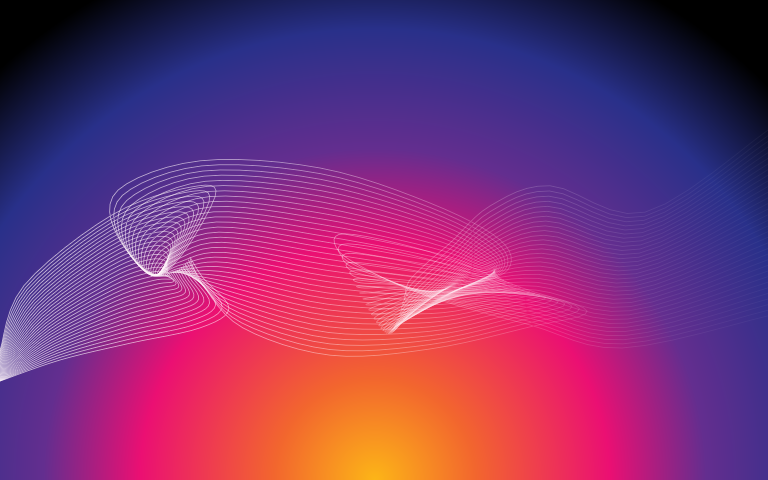
This background is drawn by a WebGL 2 fragment shader. Its source:

```glsl
#version 300 es
precision highp float;
// A sunset-like radial glow rising from the bottom edge, crossed by a twisted
// ribbon of fine pale threads. Each thread is a Catmull-Rom spline whose knots
// are blended quadratically through three guide curves of the ribbon.
uniform vec2 u_resolution;
out vec4 outColor;

const float ASPECT = 1.6;
const int KNOTS = 22;
const int THREADS = 34;
const int STEPS = 6;
const float THREAD_WIDTH = 0.0016;
const float SPAN_MARGIN = 0.025;
const vec2 RIBBON_Y = vec2(0.2, 0.74);
const float OPACITY_LEFT = 0.95;
const float OPACITY_RIGHT = 0.06;

const vec2 GLOW_CENTER = vec2(0.781, 0.0);
const vec3 YELLOW = vec3(0.99, 0.71, 0.09);
const vec3 ORANGE = vec3(0.95, 0.40, 0.18);
const vec3 PINK   = vec3(0.92, 0.06, 0.45);
const vec3 PURPLE = vec3(0.39, 0.18, 0.56);
const vec3 BLUE   = vec3(0.16, 0.19, 0.54);
const vec3 BLACK  = vec3(0.0);
const vec3 THREAD_COLOR = vec3(1.0, 0.96, 0.98);

// Knots of the guide curves, in units of the canvas height
const vec2 UPPER[KNOTS] = vec2[KNOTS](
    vec2(0.0, 0.27), vec2(0.05, 0.405), vec2(0.233, 0.552), vec2(0.396, 0.61), vec2(0.448, 0.59),
    vec2(0.338, 0.429), vec2(0.244, 0.51), vec2(0.246, 0.604), vec2(0.417, 0.665), vec2(0.667, 0.65),
    vec2(0.896, 0.577), vec2(1.042, 0.5), vec2(1.058, 0.438), vec2(0.969, 0.402), vec2(0.858, 0.381),
    vec2(0.85, 0.41), vec2(0.885, 0.448), vec2(0.938, 0.494), vec2(1.021, 0.571), vec2(1.146, 0.613),
    vec2(1.344, 0.558), vec2(1.6, 0.729));
const vec2 MIDDLE[KNOTS] = vec2[KNOTS](
    vec2(0.0, 0.225), vec2(0.094, 0.329), vec2(0.233, 0.417), vec2(0.313, 0.446), vec2(0.348, 0.442),
    vec2(0.338, 0.425), vec2(0.331, 0.433), vec2(0.367, 0.463), vec2(0.463, 0.49), vec2(0.677, 0.455),
    vec2(0.896, 0.425), vec2(0.99, 0.417), vec2(1.046, 0.417), vec2(0.948, 0.385), vec2(0.833, 0.329),
    vec2(0.8, 0.31), vec2(0.833, 0.34), vec2(0.917, 0.392), vec2(0.99, 0.423), vec2(1.125, 0.45),
    vec2(1.323, 0.417), vec2(1.6, 0.535));
const vec2 LOWER[KNOTS] = vec2[KNOTS](
    vec2(0.0, 0.206), vec2(0.125, 0.25), vec2(0.271, 0.285), vec2(0.417, 0.317), vec2(0.477, 0.358),
    vec2(0.423, 0.421), vec2(0.396, 0.463), vec2(0.423, 0.406), vec2(0.506, 0.317), vec2(0.688, 0.26),
    vec2(0.896, 0.273), vec2(1.104, 0.319), vec2(1.223, 0.352), vec2(1.083, 0.402), vec2(0.896, 0.475),
    vec2(0.719, 0.513), vec2(0.704, 0.479), vec2(0.775, 0.433), vec2(0.896, 0.381), vec2(1.104, 0.323),
    vec2(1.296, 0.275), vec2(1.6, 0.342));

vec3 glow(float r) {
    vec3 c = mix(YELLOW, ORANGE, clamp(r / 0.21, 0.0, 1.0));
    c = mix(c, PINK, clamp((r - 0.21) / 0.28, 0.0, 1.0));
    c = mix(c, PURPLE, clamp((r - 0.49) / 0.2, 0.0, 1.0));
    c = mix(c, BLUE, clamp((r - 0.69) / 0.25, 0.0, 1.0));
    return mix(c, BLACK, clamp((r - 0.94) / 0.22, 0.0, 1.0));
}

// Quadratic across the ribbon at one knot: multiply by (1, t, t * t)
mat3x2 crossCurve(int i) {
    int k = min(i, KNOTS - 1);
    vec2 u = UPPER[k], m = MIDDLE[k], l = LOWER[k];
    return mat3x2(u, 4.0 * m - 3.0 * u - l, 2.0 * (u + l) - 4.0 * m);
}

float segmentDistance(vec2 p, vec2 a, vec2 b) {
    vec2 ab = b - a;
    float h = clamp(dot(p - a, ab) / max(dot(ab, ab), 1e-8), 0.0, 1.0);
    return length(p - a - ab * h);
}

// Distance to the spline span from b to c; far spans are skipped
float spanDistance(vec2 p, vec2 a, vec2 b, vec2 c, vec2 d) {
    vec2 outside = abs(p - 0.5 * (b + c)) - 0.5 * abs(c - b);
    if (max(outside.x, outside.y) > SPAN_MARGIN) return 1.0;
    vec2 k1 = 0.5 * (c - a), k2 = a - 2.5 * b + 2.0 * c - 0.5 * d;
    vec2 k3 = 1.5 * (b - c) + 0.5 * (d - a), from = b;
    float nearest = 1.0;
    for (int s = 1; s <= STEPS; s++) {
        float t = float(s) / float(STEPS);
        vec2 to = b + t * (k1 + t * (k2 + t * k3));
        nearest = min(nearest, segmentDistance(p, from, to));
        from = to;
    }
    return nearest;
}

// Share of the background left visible between the threads
float threadGaps(vec2 p, float pixel, float opacity) {
    float nearest[THREADS];
    for (int i = 0; i < THREADS; i++) nearest[i] = 1.0;
    mat3x2 a = crossCurve(0), b = a, c = crossCurve(1);
    for (int k = 0; k < KNOTS - 1; k++) {
        mat3x2 d = crossCurve(k + 2);
        vec3 mid = vec3(1.0, 0.5, 0.25), end = vec3(1.0);
        vec2 low = min(min(min(b[0], b * mid), b * end), min(min(c[0], c * mid), c * end));
        vec2 high = max(max(max(b[0], b * mid), b * end), max(max(c[0], c * mid), c * end));
        vec2 outside = max(low - p, p - high);
        if (max(outside.x, outside.y) < 1.4 * SPAN_MARGIN) {
            for (int i = 0; i < THREADS; i++) {
                float t = float(i) / float(THREADS - 1);
                vec3 w = vec3(1.0, t, t * t);
                nearest[i] = min(nearest[i], spanDistance(p, a * w, b * w, c * w, d * w));
            }
        }
        a = b; b = c; c = d;
    }
    float gaps = 1.0;
    for (int i = 0; i < THREADS; i++)
        gaps *= 1.0 - opacity * clamp((0.5 * (THREAD_WIDTH + pixel) - nearest[i]) / pixel, 0.0, 1.0);
    return gaps;
}

void main() {
    vec2 p = gl_FragCoord.xy / u_resolution * vec2(ASPECT, 1.0);
    float pixel = 1.0 / u_resolution.y;
    vec3 color = glow(distance(p, GLOW_CENTER));
    // Threads fade toward the right
    float opacity = mix(OPACITY_LEFT, OPACITY_RIGHT, smoothstep(0.0, 1.6, p.x));
    opacity *= min(1.0, THREAD_WIDTH / pixel);
    if (p.y > RIBBON_Y.x && p.y < RIBBON_Y.y)
        color = mix(THREAD_COLOR, color, threadGaps(p, pixel, opacity));
    outColor = vec4(color, 1.0);
}
```
